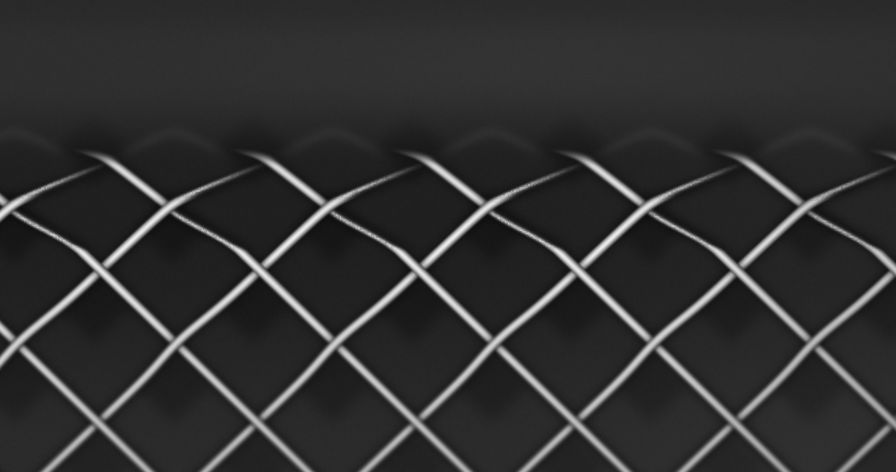
Reproduce this pattern procedurally as a Shadertoy shader.

```glsl
// A woven steel wire mesh in shallow focus, fading into a dark studio backdrop.

const float ASPECT = 1.9;          // design width in canvas heights
const float PITCH = 0.3374;        // horizontal spacing of the wires
const float ORIGIN = 0.7054;       // x of the reference crossing
const float WIRE_RADIUS = 0.0108;
const float FOCUS_HEIGHT = 0.49;
const float FOCUS_FALLOFF = 0.013;
const float TAU = 6.2831853;
const vec3 STEEL_TINT = vec3(1.0);
const float STEEL_DARK = 0.09;
const float STEEL_BRIGHT = 0.93;
const float BACKDROP = 0.182;
const float MESH_SHADE = 0.112;

float hash(vec2 p) {
    return fract(sin(dot(p, vec2(127.1, 311.7))) * 43758.5453);
}

float bell(float x, float width) {
    return exp(-x * x / (width * width));
}

float softRamp(float x, float softness) {
    return 0.5 * (x + sqrt(x * x + softness * softness));
}

// Wire centre lines, given as x for each height
float risingPath(float y) {
    return -0.025 + 1.06 * (y - 0.55)
        - 0.012 * bell(y - 0.28, 0.06)
        + 1.4 * softRamp(y - 0.573, 0.016);
}

float fallingPath(float y) {
    return 0.183 - 1.03 * (y - 0.428)
        - 0.056 * smoothstep(0.465, 0.565, y)
        - 0.25 * softRamp(y - 0.57, 0.01)
        - 1.5 * softRamp(y - 0.668, 0.008);
}

// Signed distance to the nearest wire of one family
float wireDistance(vec2 p, bool rising) {
    const float STEP = 0.002;
    float centre = rising ? risingPath(p.y) : fallingPath(p.y);
    float ahead = rising ? risingPath(p.y + STEP) : fallingPath(p.y + STEP);
    float slope = (ahead - centre) / STEP;
    float offset = mod(p.x - ORIGIN - centre + 0.5 * PITCH, PITCH) - 0.5 * PITCH;
    return offset / sqrt(1.0 + slope * slope);
}

// Lays one family of wires over the colour below
vec3 layWire(vec3 below, vec2 p, bool rising) {
    float d = wireDistance(p, rising);
    float defocus = abs(p.y - FOCUS_HEIGHT);
    float blur = 0.0022 + FOCUS_FALLOFF * defocus + 0.5 / iResolution.y;
    float visible = rising ? 1.0 - smoothstep(0.59, 0.665, p.y)
                           : 1.0 - smoothstep(0.645, 0.688, p.y);

    // The bends turn away from the light and keep a thin glint
    float bend = rising ? smoothstep(0.565, 0.595, p.y)
        : smoothstep(0.462, 0.488, p.y) * (1.0 - smoothstep(0.55, 0.575, p.y));
    float glintWidth = WIRE_RADIUS * mix(0.80, 0.40, bend) + 0.2 * blur;
    float glint = bell(d + WIRE_RADIUS * mix(0.08, 0.30, bend), glintWidth);
    float light = STEEL_BRIGHT - 0.50 * defocus;
    light *= 1.0 - 0.14 * smoothstep(1.3, 1.9, p.x);
    light *= mix(1.0, 0.68 + 0.2 * hash(floor(p * 300.0)), bend);
    float tone = mix(STEEL_DARK, light, glint);

    float cover = 1.0 - smoothstep(WIRE_RADIUS - blur, WIRE_RADIUS + blur, abs(d));
    below *= 1.0 - 0.42 * visible * bell(d, WIRE_RADIUS * 1.7);
    return mix(below, STEEL_TINT * tone, cover * visible);
}

// Backdrop, unfocused diamonds and faint rear loops
vec3 backdrop(vec2 p) {
    float above = smoothstep(0.64, 0.83, p.y);
    float floorGlow = 0.045 * (1.0 - smoothstep(0.0, 0.48, p.y));
    float sideGlow = 0.02 * smoothstep(0.9, 1.9, p.x);
    float shade = mix(MESH_SHADE + floorGlow + sideGlow, BACKDROP, above);
    shade += 0.018 * above * bell(p.x - 1.15, 0.6) * bell(p.y - 0.87, 0.12);
    shade -= 0.02 * smoothstep(0.9, 1.0, p.y);

    vec2 q = p - vec2(ORIGIN, 0.18);
    vec2 waves = cos(TAU * vec2(q.x + q.y, q.x - q.y) / PITCH);
    vec2 squares = smoothstep(-0.5, 0.8, waves);
    shade += (0.012 - 0.036 * squares.x * squares.y) * (1.0 - above);

    float x = mod(p.x - ORIGIN + 0.5 * PITCH, PITCH) - 0.5 * PITCH;
    float arch = 0.735 - 0.55 * sqrt(x * x + 0.0009);
    shade += 0.035 * bell(p.y - arch, 0.014) * (1.0 - smoothstep(0.05, 0.16, abs(x)));
    return vec3(shade);
}

void mainImage(out vec4 fragColor, in vec2 fragCoord) {
    vec2 p = fragCoord / iResolution.xy * vec2(ASPECT, 1.0);
    vec3 color = backdrop(p);

    // The weave swaps which family lies on top from row to row
    bool risingOnTop = (p.y > 0.19 && p.y < 0.35) || (p.y > 0.49 && p.y < 0.615);
    color = layWire(color, p, !risingOnTop);
    color = layWire(color, p, risingOnTop);

    color += 0.008 * (hash(floor(p * 270.0)) - 0.5);
    fragColor = vec4(clamp(color, 0.0, 1.0), 1.0);
}
```
